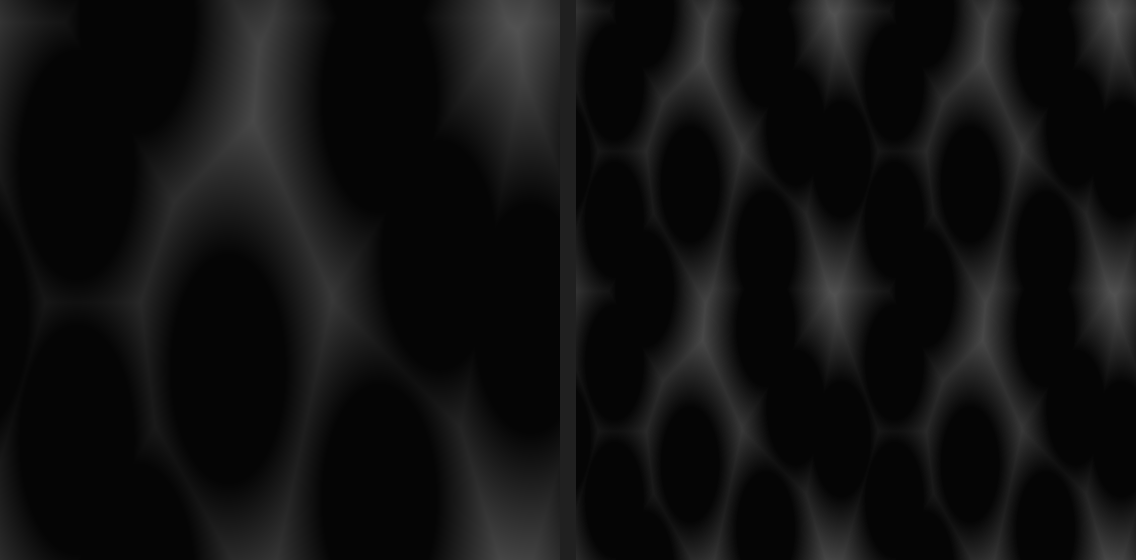
Left: one tile. Right: repeated 2 by 2.
This texture is drawn by a three.js fragment shader. Its source:

```glsl
varying vec2 vUv;

const vec2 GRID = vec2(4.0, 2.0);

// Scattered centre inside a cell; the cell id wraps, so the pattern tiles
vec2 cellCentre(vec2 cell) {
  vec2 id = mod(cell, GRID);
  float odd = mod(id.x, 2.0);
  float phase = mix(3.3 + 3.4 * id.x, 1.5 * id.x - 0.2, id.y);
  return vec2(0.55 + 0.08 * id.x - 0.65 * odd * id.y,
              0.5 + 0.45 * sin(phase));
}

// Distance to the nearest centre, in cell units
float cellularDistance(vec2 p) {
  vec2 cell = floor(p);
  float nearest = 4.0;
  for (int y = -1; y <= 1; y++) {
    for (int x = -1; x <= 1; x++) {
      vec2 neighbour = cell + vec2(float(x), float(y));
      nearest = min(nearest, distance(p, neighbour + cellCentre(neighbour)));
    }
  }
  return nearest;
}

void main() {
  // Cells twice as tall as wide stretch the round pits into ellipses
  float d = cellularDistance(vUv * GRID);

  // Flat dark pits, then a linear rise to the ridges
  float grey = 0.021 + 0.53 * max(d - 0.41, 0.0);
  gl_FragColor = vec4(vec3(grey), 1.0);
}
```
